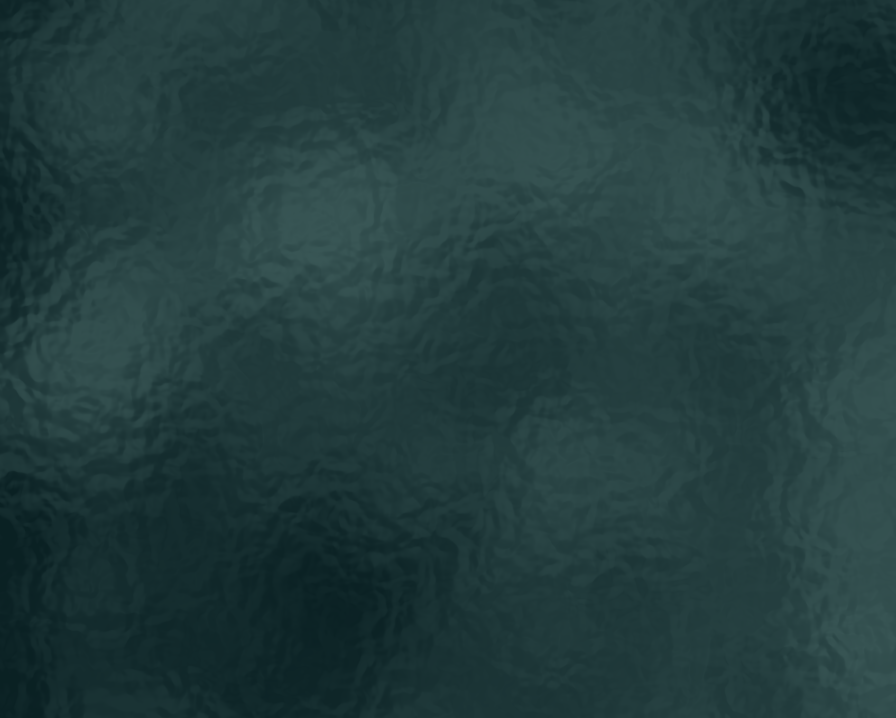
Give the GLSL for this texture, as a Shadertoy shader.

```glsl
const vec3 DEEP_TEAL = vec3(0.040, 0.128, 0.138);
const vec3 PALE_TEAL = vec3(0.238, 0.355, 0.350);
const float BASE_LIGHT = 0.50;
const float CLOUD_SCALE = 4.5;
const float CLOUD_AMOUNT = 0.30;
const float GRAIN_SCALE = 37.0;
const float GRAIN_WARP = 0.35;
const float FACET_SOFTNESS = 0.65;
const float REFRACTION = 0.048;
const float SHEEN = 0.016;

vec2 hash22(vec2 p) {
    vec3 q = fract(vec3(p.xyx) * vec3(0.1031, 0.1030, 0.0973));
    q += dot(q, q.yzx + 33.33);
    return fract((q.xx + q.yz) * q.zy);
}

float cornerSlope(vec2 cell, vec2 offset, vec2 f) {
    return dot(hash22(cell + offset) * 2.0 - 1.0, f - offset);
}

float gradientNoise(vec2 p) {
    vec2 cell = floor(p), f = fract(p);
    vec2 w = f * f * f * (f * (f * 6.0 - 15.0) + 10.0);
    float low = mix(cornerSlope(cell, vec2(0, 0), f), cornerSlope(cell, vec2(1, 0), f), w.x);
    float high = mix(cornerSlope(cell, vec2(0, 1), f), cornerSlope(cell, vec2(1, 1), f), w.x);
    return mix(low, high, w.y);
}

float glow(vec2 p, vec2 centre, vec2 radius) {
    vec2 d = (p - centre) / radius;
    return exp(-dot(d, d));
}

// Blurred light and shade behind the glass
float backdrop(vec2 p) {
    float archY = 0.77 - 0.6 * (p.x - 0.76) * (p.x - 0.76);
    float archDist = (p.y - archY) / 0.13;
    float light = BASE_LIGHT + 0.30 * exp(-archDist * archDist);

    light += 0.30 * smoothstep(1.02, 1.20, p.x) * smoothstep(0.62, 0.45, p.y);
    light += 0.22 * glow(p, vec2(0.77, 0.33), vec2(0.12));
    light += 0.20 * glow(p, vec2(0.15, 0.86), vec2(0.08));
    light -= 0.40 * glow(p, vec2(0.39, 0.13), vec2(0.36, 0.23));
    light -= 0.38 * glow(p, vec2(1.22, 0.82), vec2(0.17, 0.20));
    light -= 0.20 * glow(p, vec2(0.50, 0.86), vec2(0.13, 0.09));
    light -= 0.38 * smoothstep(0.18, -0.02, p.x);

    float cloud = gradientNoise(p * CLOUD_SCALE + 7.3)
                + 0.5 * gradientNoise(p * CLOUD_SCALE * 2.1 + 19.1);
    return light + CLOUD_AMOUNT * cloud;
}

// Hammered relief of the glass
float relief(vec2 q) {
    q += GRAIN_WARP * vec2(gradientNoise(q * 0.6 + 31.7), gradientNoise(q * 0.6 + 57.2));
    return gradientNoise(q) + 0.30 * gradientNoise(q * 2.1 + 11.9);
}

vec2 facetTilt(vec2 p) {
    vec2 q = p * GRAIN_SCALE;
    vec2 e = vec2(0.06, 0.0);
    float h = relief(q);
    vec2 slope = vec2(relief(q + e.xy) - h, relief(q + e.yx) - h) / e.x;
    return slope / sqrt(dot(slope, slope) + FACET_SOFTNESS * FACET_SOFTNESS);
}

void mainImage(out vec4 fragColor, in vec2 fragCoord) {
    vec2 p = fragCoord / iResolution.y;
    vec2 tilt = facetTilt(p);

    // Each facet bends the view of the backdrop
    float light = backdrop(p + REFRACTION * tilt);
    light += SHEEN * dot(tilt, vec2(-0.6, 0.8));

    fragColor = vec4(mix(DEEP_TEAL, PALE_TEAL, clamp(light, 0.0, 1.0)), 1.0);
}
```
